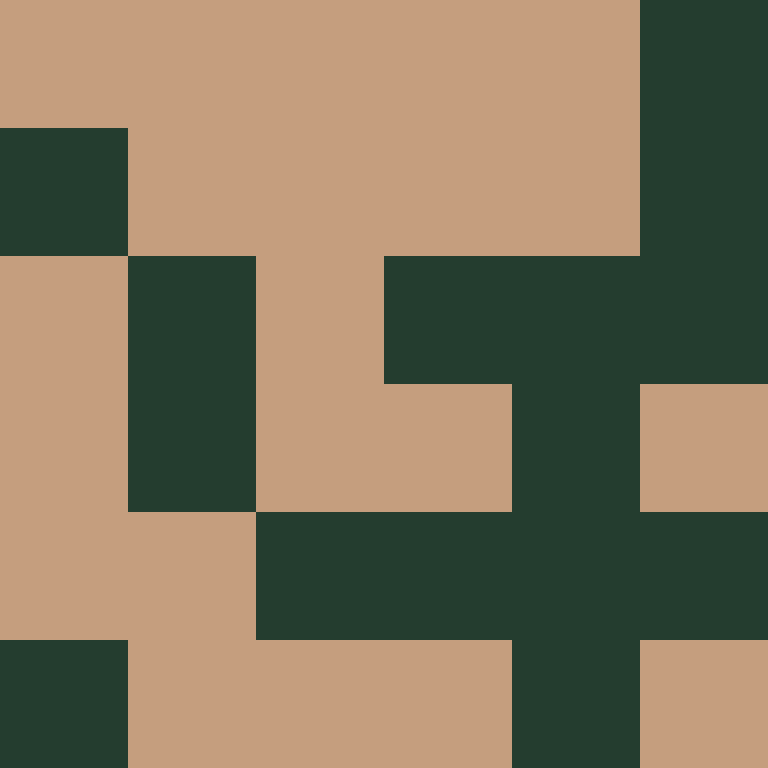
Reproduce this pattern procedurally as a Shadertoy shader.

```glsl
// Draws a coarse grid of flat two-tone squares, dark green scattered on tan.

const int  GRID       = 6;     // squares along each side
const int  DARK_COUNT = 15;    // dark squares in the whole grid
const uint OWN_WEIGHT = 4u;    // weight of a square against its neighbours
const uint SEED       = 23u;
const vec3 TAN        = vec3(0.772, 0.620, 0.494);
const vec3 GREEN      = vec3(0.141, 0.240, 0.184);

// Integer hash of a cell, 28 bits.
uint hash(ivec2 cell) {
    uint h = uint(cell.x) * 73856093u + uint(cell.y) * 19349663u + SEED * 83492791u;
    h = (h ^ (h >> 16)) * 0x7feb352du;
    h = (h ^ (h >> 15)) * 0x846ca68bu;
    return (h ^ (h >> 16)) >> 4;
}

// Random height of a cell; sharing values with neighbours makes light clumps.
uint cellHeight(ivec2 cell) {
    return OWN_WEIGHT * hash(cell) + hash(cell + ivec2(1, 0)) + hash(cell + ivec2(0, 1));
}

uint heightInside(ivec2 cell) {
    return cellHeight(clamp(cell, ivec2(0), ivec2(GRID - 1)));
}

// The lowest cells are dark, which fixes their share of the area.
vec4 darkness(uvec4 heights) {
    ivec4 rank = ivec4(0);
    for (int y = 0; y < GRID; y++)
        for (int x = 0; x < GRID; x++)
            rank += ivec4(lessThan(uvec4(cellHeight(ivec2(x, y))), heights));
    return vec4(lessThan(rank, ivec4(DARK_COUNT)));
}

void mainImage(out vec4 fragColor, in vec2 fragCoord) {
    vec2 pixel = float(GRID) / iResolution.xy;
    vec2 p = fragCoord * pixel;

    // Four cells around the nearest grid corner.
    vec2 corner = floor(p + 0.5);
    ivec2 c = ivec2(corner);
    vec4 dark = darkness(uvec4(heightInside(c - 1),
                               heightInside(c + ivec2(0, -1)),
                               heightInside(c + ivec2(-1, 0)),
                               heightInside(c)));

    // Blend them by pixel coverage for smooth edges.
    vec2 cover = clamp((p - corner) / pixel + 0.5, 0.0, 1.0);
    vec2 rows = mix(dark.xz, dark.yw, cover.x);
    fragColor = vec4(mix(TAN, GREEN, mix(rows.x, rows.y, cover.y)), 1.0);
}
```
